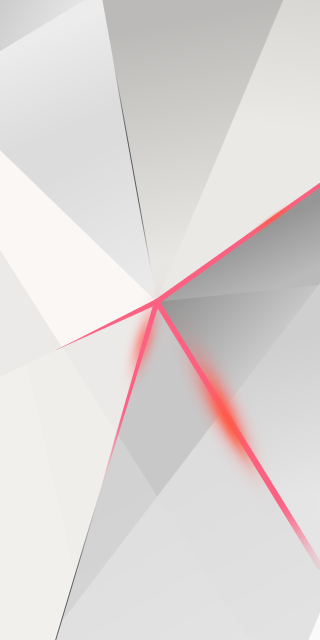
Give the GLSL for this background, as a Shadertoy shader.

```glsl
// Pale folded-paper facets meeting at one hub, with glowing pink seams.
// Half-planes through the hub cut the sheet into sectors; each sector has
// its own grey ramp, then tapered beams and elliptical glows are laid on top.

// Layout: x spans 0..1, y spans 0..2
const vec2 HUB        = vec2(0.490, 1.057);
const vec2 SEAM_TOP   = vec2(0.320, 2.000);
const vec2 SEAM_RIGHT = vec2(1.000, 1.422);
const vec2 SEAM_LOW   = vec2(1.000, 0.229);
const vec2 SEAM_FOOT  = vec2(0.174, 0.000);
const vec2 SEAM_LEFT  = vec2(0.000, 0.822);
const vec2 SEAM_WHITE = vec2(0.000, 1.531);

// Long creases crossing several facets
const vec2 RISE_A = vec2(0.195, 0.060), RISE_B = vec2(1.000, 1.115);
const vec2 FALL_A = vec2(0.000, 1.219), FALL_B = vec2(0.755, 0.034);

const vec3 WARM   = vec3(1.000, 0.994, 0.982);
const vec3 PAPER  = vec3(0.982, 0.968, 0.957);
const vec3 PINK   = vec3(0.990, 0.380, 0.510);
const vec3 CORAL  = vec3(1.000, 0.400, 0.380);
const vec3 EMBER  = vec3(1.000, 0.350, 0.230);
const vec3 INK    = vec3(0.200, 0.220, 0.220);
const float BEAM_WIDTH = 0.0085;

float pixel; // size of one pixel in layout units

// Smooth coverage of the half-plane left of the line a -> b
float leftOf(vec2 p, vec2 a, vec2 b) {
    vec2 d = normalize(b - a), q = p - a;
    return clamp(0.5 + (d.x * q.y - d.y * q.x) / pixel, 0.0, 1.0);
}

// Sector at the hub, counter-clockwise from one seam to the next
float sector(vec2 p, vec2 fromSeam, vec2 toSeam) {
    return min(leftOf(p, HUB, fromSeam), leftOf(p, toSeam, HUB));
}

// Position along a -> b, clamped to 0..1
float ramp(vec2 p, vec2 a, vec2 b) {
    return clamp(dot(p - a, b - a) / dot(b - a, b - a), 0.0, 1.0);
}

// Segment whose half-width tapers from w0 to w1
float beam(vec2 p, vec2 a, vec2 b, float w0, float w1) {
    float t = ramp(p, a, b);
    float d = length(p - mix(a, b, t));
    return clamp(0.5 + (mix(w0, w1, t) - d) / pixel, 0.0, 1.0);
}

// Soft ellipse stretched along an axis
float glow(vec2 p, vec2 center, vec2 axis, vec2 radii) {
    vec2 d = normalize(axis), q = p - center;
    q = vec2(dot(q, d), d.x * q.y - d.y * q.x) / radii;
    return exp(-dot(q, q));
}

vec3 facets(vec2 p) {
    float belowRise = leftOf(p, RISE_B, RISE_A);
    float belowFall = leftOf(p, FALL_B, FALL_A);

    // Lower left
    float stripe = leftOf(p, vec2(0.28, 0.0), vec2(0.09, 0.83));
    vec3 col = WARM * (mix(0.925, 0.94, belowFall) + 0.008 * stripe);

    // Left white wedge
    vec3 wedge = mix(PAPER, vec3(0.925, 0.917, 0.908), belowFall);
    col = mix(col, wedge, sector(p, SEAM_WHITE, SEAM_LEFT));

    // Upper left, with a darker folded corner
    float sheet = mix(0.925, 0.862, ramp(p, vec2(0.10, 1.88), vec2(0.22, 1.60)));
    sheet = mix(sheet, 0.925, ramp(p, vec2(0.25, 1.50), HUB));
    float corner = mix(0.80, 0.895, ramp(p, vec2(0.0, 2.0), vec2(0.20, 1.90)));
    sheet = mix(sheet, corner, leftOf(p, vec2(0.0, 1.84), vec2(0.286, 2.013)));
    col = mix(col, vec3(sheet), sector(p, SEAM_TOP, SEAM_WHITE));

    // Upper right
    float shade = mix(0.735, 0.91, ramp(p, vec2(0.50, 1.92), vec2(0.64, 1.22)));
    float lit = mix(0.85, 0.92, ramp(p, vec2(0.90, 2.0), vec2(0.86, 1.60)));
    shade = mix(shade, lit, leftOf(p, vec2(0.885, 2.0), HUB));
    col = mix(col, WARM * shade, sector(p, SEAM_RIGHT, SEAM_TOP));

    // Right shadow
    float upper = mix(0.59, 0.73, ramp(p, vec2(0.80, 1.28), vec2(0.88, 1.11)));
    float lower = mix(0.57, 0.80, ramp(p, HUB, vec2(0.76, 0.80)));
    float dark = mix(lower, upper, leftOf(p, HUB, vec2(1.0, 1.11)));
    float pale = mix(0.81, 0.90, ramp(p, vec2(0.82, 0.92), vec2(0.95, 0.45)));
    col = mix(col, vec3(mix(dark, pale, belowRise)), sector(p, SEAM_LOW, SEAM_RIGHT));

    // Bottom, split in four by the crossing creases
    float base = mix(mix(0.785, 0.865, belowRise), mix(0.825, 0.87, belowRise), belowFall);
    base += 0.02 * ramp(p, vec2(0.50, 0.50), vec2(0.80, 0.0));
    base = mix(base, 0.98, leftOf(p, vec2(1.0, 0.086), vec2(0.964, 0.0)));
    return mix(col, vec3(base), sector(p, SEAM_FOOT, SEAM_LOW));
}

void mainImage(out vec4 fragColor, in vec2 fragCoord) {
    vec2 p = fragCoord / iResolution.xy * vec2(1.0, 2.0);
    pixel = 2.0 / iResolution.y;
    vec3 col = facets(p);

    // Fine dark creases
    float topInk = smoothstep(1.12, 1.40, p.y) * smoothstep(1.85, 1.55, p.y);
    float footInk = smoothstep(0.50, 0.15, p.y);
    col = mix(col, INK, 0.8 * topInk * beam(p, HUB, SEAM_TOP, 0.0015, 0.0015));
    col = mix(col, INK, 0.8 * footInk * beam(p, HUB, SEAM_FOOT, 0.0015, 0.0015));

    // Halos around the lower seams
    vec2 lowAxis = vec2(0.45, -0.89);
    col = mix(col, CORAL, 0.75 * glow(p, vec2(0.450, 0.935), HUB - SEAM_FOOT, vec2(0.090, 0.027)));
    col = mix(col, CORAL, 0.85 * glow(p, vec2(0.690, 0.732), lowAxis, vec2(0.160, 0.040)));

    // Pink seams
    float lowFade = 1.0 - 0.85 * smoothstep(0.45, 0.23, p.y);
    float footFade = smoothstep(0.42, 0.75, p.y);
    col = mix(col, PINK, beam(p, HUB, SEAM_RIGHT, BEAM_WIDTH, 0.006));
    col = mix(col, PINK, lowFade * beam(p, HUB, SEAM_LOW, BEAM_WIDTH, 0.010));
    col = mix(col, PINK, footFade * beam(p, HUB, mix(HUB, SEAM_FOOT, 0.6), BEAM_WIDTH, 0.001));
    col = mix(col, PINK, beam(p, HUB, mix(HUB, SEAM_LEFT, 0.64), BEAM_WIDTH, 0.0));

    // Hot cores
    col = mix(col, EMBER, 0.8 * glow(p, vec2(0.715, 0.680), lowAxis, vec2(0.110, 0.020)));
    col = mix(col, EMBER, 0.7 * glow(p, vec2(0.854, 1.318), SEAM_RIGHT - HUB, vec2(0.060, 0.008)));
    fragColor = vec4(col, 1.0);
}
```
